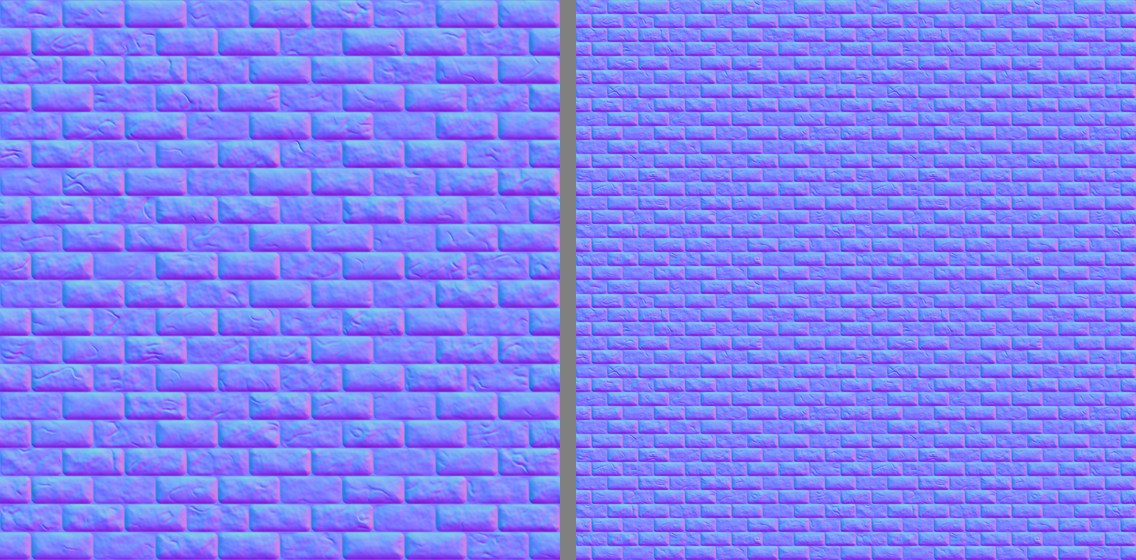
Left, the tile; right, the same tile 2 across and 2 down.
Write a three.js fragment shader that draws this texture map.

```glsl
// Tangent-space normal map of a running-bond wall of soft, rounded, lightly dented bricks.
varying vec2 vUv;

const vec2 GRID = vec2(9.0, 20.0);              // bricks across, courses up
const vec2 BRICK = vec2(20.0 / 9.0, 1.0);       // brick size in course heights

float hash(vec2 p) {
  vec3 q = fract(p.xyx * vec3(0.1031, 0.103, 0.0973));
  q += dot(q, q.yzx + 33.33);
  return fract((q.x + q.y) * q.z);
}

float gradientDot(vec2 cell, vec2 offset) {
  float angle = 6.2832 * hash(cell);
  return dot(vec2(cos(angle), sin(angle)), offset);
}

float gradientNoise(vec2 p) {
  vec2 i = floor(p), f = p - i;
  vec2 u = f * f * f * (f * (f * 6.0 - 15.0) + 10.0);
  vec2 e = vec2(1.0, 0.0);
  return mix(mix(gradientDot(i, f), gradientDot(i + e, f - e), u.x),
             mix(gradientDot(i + e.yx, f - e.yx), gradientDot(i + 1.0, f - 1.0), u.x), u.y);
}

float roundedBox(vec2 p, vec2 halfSize, float radius) {
  vec2 q = abs(p) - halfSize + radius;
  return length(max(q, 0.0)) + min(max(q.x, q.y), 0.0) - radius;
}

// Dents, ripples and a few shallow creases on a brick face
float wear(vec2 p) {
  float ripples = 0.0, amplitude = 0.07, frequency = 1.6;
  for (int i = 0; i < 3; i++) {
    ripples += amplitude * gradientNoise(p * frequency + float(i) * 7.3);
    amplitude *= 0.42;
    frequency *= 2.1;
  }
  float crease = abs(gradientNoise(p * vec2(1.3, 1.9) + ripples * 4.0 + 31.0));
  float patchy = smoothstep(0.0, 0.4, gradientNoise(p * 1.1 + 57.0));
  return ripples - 0.035 * patchy * (1.0 - smoothstep(0.0, 0.16, crease));
}

float wallHeight(vec2 p) {
  // Half-brick shift on alternate courses; wrapped ids keep the wall seamless
  vec2 cell = p / BRICK;
  float course = mod(floor(cell.y), GRID.y);
  float shifted = 1.0 - mod(course, 2.0);
  cell.x += 0.5 * shifted;
  vec2 id = vec2(mod(floor(cell.x), GRID.x), course);
  vec2 local = (fract(cell) - 0.5) * BRICK;

  // Every third brick is shallow, the others are deeply rounded
  float deep = step(0.5, mod(id.x + shifted, 3.0));
  float bevel = mix(0.06, 0.125, deep) * (0.9 + 0.2 * hash(id + 11.0));
  float depth = -roundedBox(local, 0.5 * BRICK - 0.015, 0.18);
  float face = 1.0 - exp(-max(depth, 0.0) / bevel);

  // Bevel, gentle dome with a downward tilt, and wear
  float dome = -0.15 * local.y * local.y - 0.03 * local.x * local.x
             - mix(0.03, 0.08, deep) * local.y;
  vec2 place = local + 40.0 * vec2(hash(id + 3.0), hash(id + 71.0));
  float strength = 0.6 + 0.8 * hash(id + 29.0);
  return face * (1.35 * bevel + dome + strength * wear(place));
}

void main() {
  vec2 p = vUv * GRID * BRICK;
  // Central differences wide enough to soften the joints
  vec2 e = vec2(0.035, 0.0);
  vec2 slope = vec2(wallHeight(p + e) - wallHeight(p - e),
                    wallHeight(p + e.yx) - wallHeight(p - e.yx)) / (2.0 * e.x);
  vec3 normal = normalize(vec3(-slope, 1.0));
  gl_FragColor = vec4(normal * 0.5 + 0.5, 1.0);
}
```
